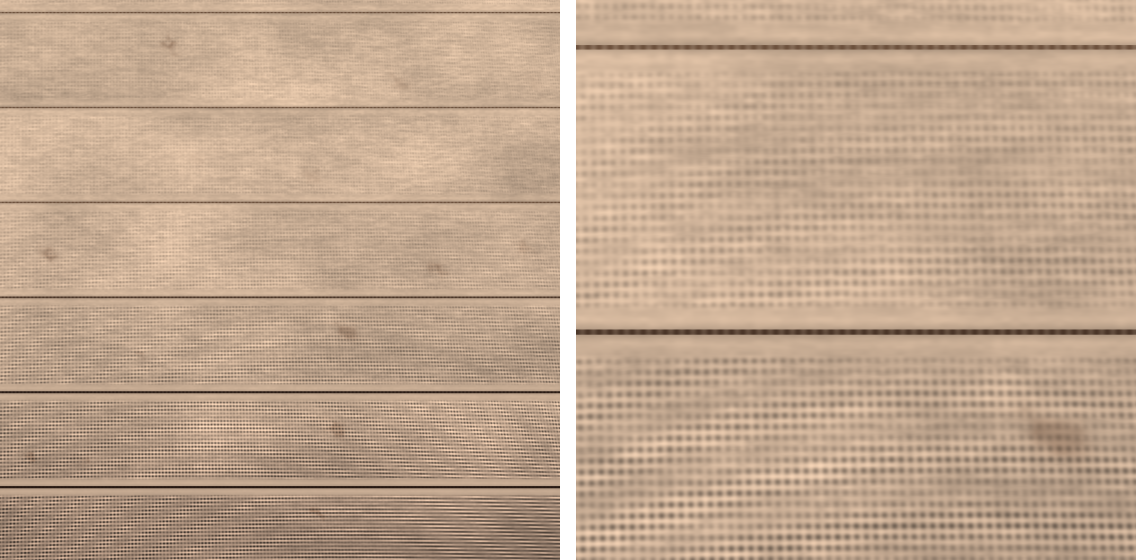
Left, the full canvas; right, a detail of the centre.
Write a WebGL 2 fragment shader that draws this texture.

```glsl
#version 300 es
precision highp float;
// Pale timber boards stacked horizontally, parted by thin dark seams with smooth edges.
// Stretched noise makes the grain; crossed sine gratings make a fine ribbed weave
// that bends into fans and grows stronger and darker towards the bottom.
uniform vec2 u_resolution;
out vec4 outColor;

const float TAU = 6.2831853;
const float BOARD_HEIGHT = 0.1695;
const float FIRST_SEAM = 0.1300;
const float RIB_COUNT = 152.0;
const float COLUMN_COUNT = 166.0;
const vec3 PALE_WOOD = vec3(0.820, 0.710, 0.605);
const vec3 WARM_WOOD = vec3(0.762, 0.658, 0.565);
const vec3 SHADED_WOOD = vec3(0.600, 0.505, 0.435);
const vec3 KNOT_BROWN = vec3(0.450, 0.330, 0.250);
const vec3 SEAM_LIGHT = vec3(0.430, 0.320, 0.240);
const vec3 SEAM_DARK = vec3(0.150, 0.095, 0.070);

float hash(vec2 p) {
    return fract(sin(dot(p, vec2(127.1, 311.7))) * 43758.5453);
}

float noise(vec2 p) {
    vec2 cell = floor(p);
    vec2 f = fract(p);
    f = f * f * (3.0 - 2.0 * f);
    float low = mix(hash(cell), hash(cell + vec2(1.0, 0.0)), f.x);
    float high = mix(hash(cell + vec2(0.0, 1.0)), hash(cell + 1.0), f.x);
    return mix(low, high, f.y);
}

float fbm(vec2 p) {
    float sum = 0.0;
    float weight = 0.5;
    for (int i = 0; i < 4; i++) {
        sum += weight * noise(p);
        p = p * 2.03 + 17.3;
        weight *= 0.5;
    }
    return sum;
}

// Horizontal ribs broken into dark dashes by bent columns, from about -1 to 1
float weave(vec2 p, float board, float lines) {
    float fanCentre = 0.22 + 0.45 * hash(vec2(board, 4.0));
    float fan = (p.x - fanCentre) * (p.x - fanCentre);
    float columns = sin(TAU * (COLUMN_COUNT * p.x + 30.0 * p.x * p.x * p.y + 10.0 * fan));
    float ribs = sin(TAU * (RIB_COUNT * p.y + 2.5 * fan));
    float beat = sin(TAU * (24.0 * fan + 26.0 * p.y));
    float dots = 0.8 * ribs - 0.25 * ribs * columns + 0.4 * columns;
    return mix(dots, ribs, lines) * (0.9 + 0.4 * beat);
}

// Soft dark spots, at scattered places along one board
float knots(vec2 p, float board, float middle) {
    float sum = 0.0;
    for (int i = 0; i < 3; i++) {
        vec2 seed = vec2(board, float(i) * 7.0 + 2.0);
        vec2 q = p - vec2(hash(seed), middle + 0.09 * (hash(seed + 3.3) - 0.5));
        q.x += 0.4 * q.y;
        q += 0.018 * (vec2(noise(p * 90.0), noise(p * 90.0 + 31.0)) - 0.5);
        float size = mix(0.005, 0.015, hash(seed + 8.1));
        sum += exp(-dot(q * vec2(0.8, 1.1), q) / (size * size)) * hash(seed + 5.7);
    }
    return min(sum, 1.0);
}

vec3 woodColour(vec2 p, float board) {
    vec2 offset = vec2(board * 13.7, board * 5.1);
    float clouds = fbm(p * vec2(5.0, 8.0) + offset);
    float bend = 0.025 * fbm(p * vec2(6.0, 9.0) + offset);
    float grain = fbm(vec2(p.x * 36.0, (p.y + bend) * 150.0) + offset);
    float speckle = noise(p * vec2(190.0, 300.0));
    vec3 wood = mix(SHADED_WOOD, WARM_WOOD, smoothstep(-0.03, 0.42, p.y));
    wood = mix(wood, PALE_WOOD, 0.8 * smoothstep(0.25, 1.0, p.y));
    wood *= 1.0 + 0.32 * (clouds - 0.47) + 0.18 * (grain - 0.47);
    return wood * (1.0 + 0.08 * (speckle - 0.5));
}

void main() {
    vec2 uv = gl_FragCoord.xy / u_resolution;
    float pixel = 1.0 / min(u_resolution.x, u_resolution.y);
    float row = (uv.y - FIRST_SEAM) / BOARD_HEIGHT;
    float board = floor(row);
    float fromSeam = (fract(row + 0.5) - 0.5) * BOARD_HEIGHT;
    float depth = 1.0 - smoothstep(0.0, 0.85, uv.y);

    // Board surface with grain and knots
    vec3 colour = woodColour(uv, board);
    float middle = FIRST_SEAM + (board + 0.5) * BOARD_HEIGHT;
    colour = mix(colour, KNOT_BROWN, 0.5 * knots(uv, board, middle));

    // Woven ribs, absent from the smooth board edges
    float face = smoothstep(0.011, 0.018, abs(fromSeam));
    float lines = smoothstep(0.25, 0.85, uv.x) * (1.0 - smoothstep(0.08, 0.26, uv.y));
    float contrast = mix(0.035, 0.34, pow(depth, 1.8));
    float resolved = 1.0 - smoothstep(0.36, 0.5, COLUMN_COUNT * pixel);
    colour *= 1.0 + face * resolved * contrast * (weave(uv, board, lines) - 0.06);

    // Pale smooth edges, with a soft lighter rim
    vec3 edgeColour = mix(PALE_WOOD, WARM_WOOD, 0.2 + 0.5 * depth);
    colour = mix(colour, edgeColour, (1.0 - face) * (0.3 + 0.5 * depth));
    colour *= 1.0 + 0.05 * exp(-pow((abs(fromSeam) - 0.007) / 0.003, 2.0));

    // Seam, thinner and finely beaded towards the top
    float bead = 0.5 + 0.5 * sin(TAU * RIB_COUNT * uv.x);
    float halfWidth = mix(0.0012, 0.0020, depth);
    float seam = 1.0 - smoothstep(halfWidth - pixel * 0.6, halfWidth + pixel * 0.6, abs(fromSeam));
    vec3 seamColour = mix(SEAM_LIGHT, SEAM_DARK, smoothstep(0.1, 0.75, depth));
    colour *= 1.0 - 0.2 * exp(-abs(fromSeam) / 0.0025);
    colour = mix(colour, seamColour, seam * (1.0 - 0.45 * bead * (1.0 - depth)));

    outColor = vec4(clamp(colour, 0.0, 1.0), 1.0);
}
```
